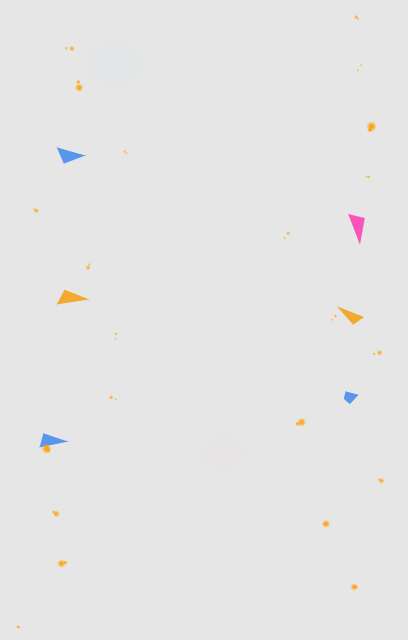
Write a WebGL 2 fragment shader that draws this background.

```glsl
#version 300 es
precision highp float;

#define PAPER vec3(0.903)
#define BLUE vec3(0.345, 0.588, 0.925)
#define ORANGE vec3(0.945, 0.667, 0.184)
#define PINK vec3(0.985, 0.33, 0.72)
#define EMBER vec3(1.0, 0.64, 0.08)
#define SHARD_COUNT 6
#define CLUMP_COUNT 22
#define DOT_MIN 0.0018
#define DOT_MAX 0.0088
#define CLUMP_SPREAD 0.009

uniform vec2 u_resolution;
out vec4 fragColor;

// Integer hash, one value in 0..1 per item and channel
float hash(int item, int channel) {
    uint h = uint(item) * 747796405u + uint(channel) * 2891336453u + 977u;
    h = ((h >> ((h >> 28u) + 4u)) ^ h) * 277803737u;
    h = (h ^ (h >> 15u)) * 2246822519u;
    return float((h ^ (h >> 13u)) >> 8u) / 16777216.0;
}

// Slanted wedge with its tip along +x; bulge pushes the base outward
float shardDistance(vec2 q, float len, float halfWidth, float skew, float bulge) {
    q.x += skew * q.y;
    float y = abs(q.y);
    float flank = dot(vec2(q.x - 0.5 * len, y), normalize(vec2(halfWidth, len)));
    float base = (bulge * y - q.x - 0.5 * len) / length(vec2(1.0 + abs(skew), bulge));
    return max(flank, base);
}

float smudge(vec2 p, vec2 center, vec2 radii) {
    return 1.0 - smoothstep(0.5, 1.0, length((p - center) / radii));
}

// Wedges in two side columns
vec3 drawShards(vec3 color, vec2 p, float aspect, float pixel) {
    for (int i = 0; i < SHARD_COUNT; i++) {
        int row = i / 2;
        float level = float(row);
        bool onRight = i % 2 == 1;
        bool blunt = i == SHARD_COUNT - 1;
        float x = (onRight ? 0.875 : 0.163) + 0.06 * (hash(i, 1) - 0.5);
        float y = onRight ? 0.64 - 0.13 * level : 0.757 - 0.223 * level;
        float angle = onRight ? 4.0 * level - 1.45 : 0.3 * (hash(i, 2) - 0.5);
        float len = blunt ? 0.024 : mix(0.039, 0.053, hash(i, 3));
        float halfWidth = mix(0.009, 0.0145, hash(i, 4));
        float skew = 1.2 * (hash(i, 5) - 0.5);

        vec2 axis = vec2(cos(angle), sin(angle));
        vec2 q = p - vec2(x * aspect, y);
        q = vec2(dot(q, axis), dot(q, vec2(-axis.y, axis.x)));
        float d = shardDistance(q, len, halfWidth, skew, blunt ? 0.6 : 0.0);
        vec3 tint = row == 1 ? ORANGE : (i == 1 ? PINK : BLUE);
        color = mix(color, tint, 1.0 - smoothstep(-0.6 * pixel, 0.6 * pixel, d));
    }
    return color;
}

// Soft dots in the side margins, each with a smaller companion
vec3 drawEmbers(vec3 color, vec2 p, float aspect, float pixel) {
    for (int i = 0; i < CLUMP_COUNT; i++) {
        float across = hash(i, 11);
        float x = i % 2 == 0 ? mix(0.04, 0.32, across) : mix(0.68, 0.95, across);
        float y = (float(i) + hash(i, 12)) / float(CLUMP_COUNT);
        vec2 center = vec2(x * aspect, y);
        float size = hash(i, 13);
        float radius = mix(DOT_MIN, DOT_MAX, size * sqrt(size));
        for (int k = 0; k < 2; k++) {
            float d = length(p - center);
            float glow = 1.0 - smoothstep(0.2 * radius, radius + 0.5 * pixel, d);
            color = mix(color, EMBER, glow * mix(0.65, 1.0, size));
            center += CLUMP_SPREAD * (vec2(hash(i, 14), hash(i, 15)) - 0.5) * 2.0;
            radius = max(0.45 * radius, 0.8 * DOT_MIN);
        }
    }
    return color;
}

void main() {
    vec2 p = gl_FragCoord.xy / u_resolution.y;
    float aspect = u_resolution.x / u_resolution.y;
    float pixel = 1.0 / u_resolution.y;

    // Paper with two barely visible stains
    vec3 color = PAPER;
    float coolStain = smudge(p, vec2(0.277 * aspect, 0.9), vec2(0.06, 0.045));
    coolStain *= 1.0 - smoothstep(0.355, 0.365, p.x / aspect);
    float warmStain = smudge(p, vec2(0.547 * aspect, 0.293), vec2(0.042, 0.035));
    color -= coolStain * vec3(0.014, 0.006, 0.0);
    color -= warmStain * vec3(0.0, 0.008, 0.008);

    color = drawShards(color, p, aspect, pixel);
    color = drawEmbers(color, p, aspect, pixel);
    fragColor = vec4(color, 1.0);
}
```
